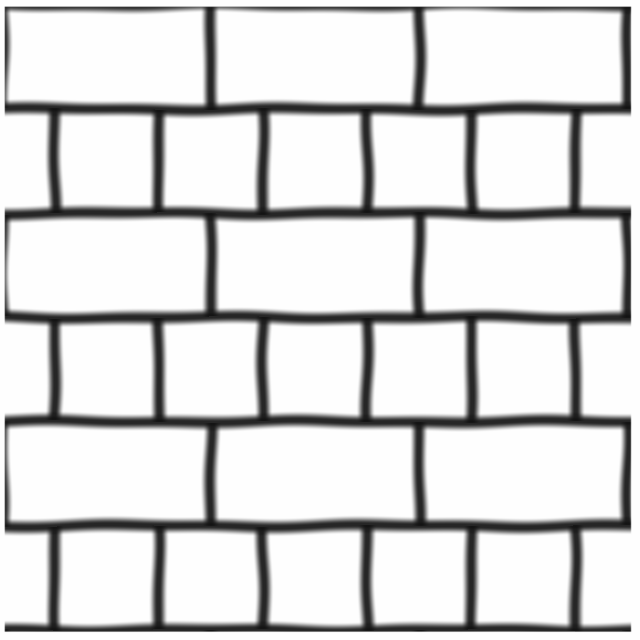
Reproduce this pattern procedurally as a WebGL 2 fragment shader.

```glsl
#version 300 es
precision highp float;
// Soft black line grid of wide bricks alternating with rows of square blocks.

uniform vec2 u_resolution;
out vec4 fragColor;

// Gentle hand-drawn waver, in cells
vec2 waver(vec2 q) {
    return vec2(
        0.009 * sin(4.3 * q.y + 1.7 * q.x) + 0.006 * sin(7.1 * q.y - 2.9 * q.x + 1.3),
        0.010 * sin(2.6 * q.x + 2.1 * q.y + 0.6) + 0.006 * sin(5.3 * q.x - 3.7 * q.y));
}

// Distance to the nearest multiple of the period
float lineDistance(float x, float period) {
    return abs(fract(x / period + 0.5) - 0.5) * period;
}

// Blurred stroke: dark core fading to nothing
float stroke(float d) {
    return 0.86 * (1.0 - smoothstep(0.008, 0.092, d));
}

void main() {
    vec2 uv = gl_FragCoord.xy / u_resolution;

    // Cell space: one unit is the side of a square block
    vec2 q = (uv - vec2(0.0853, 0.0156)) / 0.1628;
    q += waver(q);

    // Even rows hold squares, odd rows hold bricks two cells wide
    bool brickRow = mod(floor(q.y), 2.0) > 0.5;
    float jointDistance = brickRow ? lineDistance(q.x + 0.5, 2.0) : lineDistance(q.x, 1.0);
    float courseDistance = lineDistance(q.y, 1.0);

    // Joints fade into the courses, darkening where they meet
    float course = stroke(courseDistance);
    float joint = stroke(jointDistance) * smoothstep(-0.07, 0.07, courseDistance);
    float ink = 1.0 - (1.0 - course) * (1.0 - joint);

    // Crop to the drawn area, leaving a thin white margin
    vec2 pixel = 1.0 / u_resolution;
    vec2 low = vec2(0.0075, 0.0130);
    vec2 high = vec2(0.9860, 0.9895);
    vec2 inside = smoothstep(low - pixel, low + pixel, uv)
                * (1.0 - smoothstep(high - pixel, high + pixel, uv));
    ink *= inside.x * inside.y;

    vec3 paper = vec3(0.995);
    vec3 black = vec3(0.01);
    fragColor = vec4(mix(paper, black, ink), 1.0);
}
```
